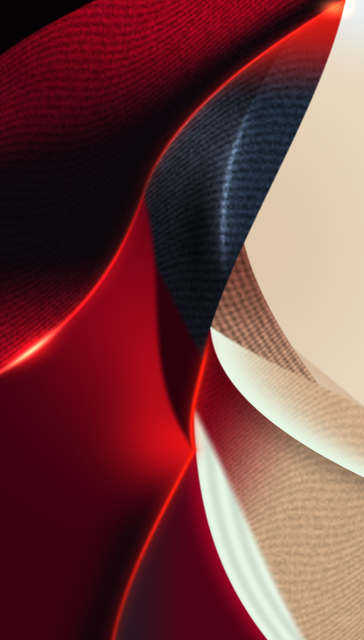
Write a Shadertoy shader that draws this background.

```glsl
// Flowing silk sheets: crimson and near-black folds over a cream backdrop.
// Cubic curves bound each fold; sheets are painted back to front,
// then lit with soft gradients, glowing rims and a woven grain.

const float EDGE = 0.0035;      // softness of sheet borders
const float WEAVE_FREQ = 620.0; // radians per canvas height
const float WEAVE_GAIN = 0.08;
const float GRAIN_FREQ = 260.0;
const float GRAIN_GAIN = 0.22;

const vec3 CREAM = vec3(0.92, 0.85, 0.75);
const vec3 SKY = vec3(0.91, 0.94, 0.95);
const vec3 TAN = vec3(0.77, 0.63, 0.5);
const vec3 MINT = vec3(0.91, 0.97, 0.9);
const vec3 BROWN = vec3(0.43, 0.2, 0.17);
const vec3 MAROON = vec3(0.23, 0.005, 0.06);
const vec3 CRIMSON = vec3(0.56, 0.02, 0.1);
const vec3 SCARLET = vec3(0.93, 0.07, 0.1);
const vec3 NAVY = vec3(0.065, 0.075, 0.105);
const vec3 STEEL = vec3(0.22, 0.25, 0.3);
const vec3 INK = vec3(0.055, 0.025, 0.045);
const vec3 EMBER = vec3(1.0, 0.13, 0.07);

float hash(vec2 p) {
    p = fract(p * vec2(0.1031, 0.1137));
    p += dot(p, p.yx + 33.3);
    return fract((p.x + p.y) * p.x * 7.3);
}

float noise(vec2 p) {
    vec2 i = floor(p), f = fract(p);
    f = f * f * (3.0 - 2.0 * f);
    return mix(mix(hash(i), hash(i + vec2(1, 0)), f.x),
               mix(hash(i + vec2(0, 1)), hash(i + vec2(1, 1)), f.x), f.y);
}

// Cubic Bernstein curve over s in [start, end]
float curve(float s, float start, float end, vec4 k) {
    float t = (s - start) / (end - start), r = 1.0 - t;
    return r * r * r * k.x + 3.0 * t * r * (r * k.y + t * k.z) + t * t * t * k.w;
}

float cover(float d) { return smoothstep(-EDGE, EDGE, d); }
float glow(float d, float width) { return exp(-d * d / (width * width)); }
float spot(vec2 p, float x, float y, float w, float h) {
    return glow(p.x - x, w) * glow(p.y - y, h);
}

float ridgeX(float v) {
    return v < 0.286 ? curve(v, 0.0, 0.286, vec4(0.947, 0.662, 0.473, 0.404))
                     : curve(v, 0.286, 0.582, vec4(0.404, 0.342, 0.274, 0.0));
}

float silhouetteX(float v) {
    if (v < 0.521) return curve(v, 0.0, 0.521, vec4(0.95, 0.879, 0.667, 0.573));
    if (v < 0.703) return curve(v, 0.521, 0.703, vec4(0.573, 0.566, 0.505, 0.534));
    return curve(v, 0.703, 1.0, vec4(0.534, 0.445, 0.345, 0.311));
}

// Backdrop, mesh fin and bright waves
vec3 paleSide(vec2 p, float thread) {
    float u = p.x, v = p.y;
    vec3 col = mix(CREAM, TAN, 0.3 * spot(p, 0.72, 0.38, 0.3, 0.22));
    col = mix(col, SKY, spot(p, 1.0, 0.0, 0.16, 0.08));
    float fold = v - 0.555 - (u - 0.83) * 0.47;
    col = mix(col, TAN, 0.55 * cover(fold) * exp(-max(fold, 0.0) * 18.0));

    float finX = curve(v, 0.378, 0.609, vec4(0.669, 0.703, 0.783, 0.886));
    vec3 fin = mix(BROWN, TAN, 0.15 + 0.65 * smoothstep(0.4, 0.59, v));
    fin *= 0.95 + 0.13 * sin((finX - u) * 260.0) + thread;
    col = mix(col, fin, cover(finX - u) * step(0.375, v));

    float crestY = curve(u, 0.578, 1.0, vec4(0.51, 0.566, 0.592, 0.638));
    float waveX = curve(v, 0.514, 0.746, vec4(0.578, 0.589, 0.719, 1.0));
    vec3 wave = mix(TAN * (1.05 + 0.5 * thread), MINT, glow(max(u - waveX, 0.0), 0.11));
    col = mix(col, wave, cover(v - crestY));

    vec3 lower = mix(CRIMSON * 0.85, TAN, smoothstep(0.54, 0.92, u + v - 0.65));
    lower *= (1.0 + 0.6 * thread) * (1.0 - 0.22 * glow(waveX - u, 0.09));
    col = mix(col, lower, cover(waveX - u) * step(0.514, v));

    // Bright streak and wine sheet
    float streakR = curve(v, 0.638, 1.0, vec4(0.53, 0.639, 0.719, 0.833));
    float streakL = curve(v, 0.638, 1.0, vec4(0.53, 0.539, 0.566, 0.735));
    float low = smoothstep(0.632, 0.645, v);
    vec3 streak = MINT * (0.95 + 0.05 * sin((u - streakL) * 130.0));
    col = mix(col, streak, smoothstep(-0.018, 0.014, streakR - u) * low);
    vec3 wine = mix(vec3(0.16, 0.09, 0.13), MAROON * 1.4, smoothstep(0.32, 0.56, u));
    wine += CRIMSON * 0.45 * glow(streakL - u, 0.035);
    return mix(col, wine, cover(streakL - u) * low);
}

vec3 redBody(vec2 p) {
    vec3 col = mix(MAROON, CRIMSON, spot(p, 0.36, 0.49, 0.28, 0.18));
    col = mix(col, SCARLET, 0.9 * spot(p, 0.52, 0.69, 0.17, 0.065));
    col = mix(col, SCARLET, 0.45 * spot(p, 0.43, 0.6, 0.1, 0.1));
    float foldX = 0.39 - (p.y - 0.8) * 0.65;
    return mix(col, INK, 0.8 * glow(p.x - foldX, 0.075) * smoothstep(0.73, 0.86, p.y));
}

vec3 darkSheet(vec2 p, float thread) {
    float d = p.x - curve(p.y, 0.17, 0.42, vec4(0.685, 0.62, 0.6, 0.616));
    float fade = 1.0 - smoothstep(0.34, 0.45, p.y);
    vec3 col = mix(NAVY, STEEL, 0.65 * spot(p, 0.55, 0.22, 0.16, 0.1));
    col = mix(col, vec3(0.13, 0.18, 0.24), 0.75 * cover(d) * fade);
    col += STEEL * fade * smoothstep(0.14, 0.25, p.y) * (0.9 * glow(d, 0.008) + 0.35 * glow(d, 0.035));
    col *= (1.0 - 0.5 * spot(p, 0.54, 0.36, 0.045, 0.09)) * (1.0 + 2.2 * thread);
    col = mix(col, MAROON * 0.75, smoothstep(-0.012, 0.015, p.y + 0.08 - p.x * 1.15));
    return mix(col, vec3(0.82, 0.1, 0.08), 1.0 - smoothstep(0.025, 0.165, p.y));
}

vec3 upperSheet(vec2 p, float d, float thread) {
    vec3 col = mix(CRIMSON, INK, smoothstep(0.03, 0.2, p.y + 0.16 * (p.x - 0.5)));
    col = mix(col, MAROON, 0.7 * spot(p, 0.0, 0.12, 0.35, 0.09));
    col = mix(col, INK, 0.95 * glow(d - 0.055, 0.085) * (1.0 - smoothstep(0.38, 0.5, p.y)));
    col = mix(col, CRIMSON, smoothstep(0.4, 0.57, p.y + 0.05 * p.x));
    return col * (1.0 + 1.6 * thread);
}

void mainImage(out vec4 fragColor, in vec2 fragCoord) {
    vec2 p = fragCoord / iResolution.xy;
    p.y = 1.0 - p.y; // measured down from the top
    float r = p.x - ridgeX(p.y), s = p.x - silhouetteX(p.y);
    vec2 q = p * vec2(0.57, 1.0);
    float bend = q.y + 0.55 * q.x + 0.035 * sin(q.x * 17.0 + q.y * 9.0);
    float thread = WEAVE_GAIN * sin(bend * WEAVE_FREQ) + GRAIN_GAIN * (noise(q * GRAIN_FREQ) - 0.5);

    // Layers, back to front
    float innerX = curve(p.y, 0.306, 0.697, vec4(0.393, 0.468, 0.377, 0.525));
    vec3 front = mix(redBody(p), darkSheet(p, thread), smoothstep(-0.012, 0.012, p.x - innerX));
    front = mix(front, upperSheet(p, -r, thread), cover(-r));
    vec3 col = mix(paleSide(p, thread), front, cover(-s));
    float topY = curve(p.x, 0.0, 0.3, vec4(0.087, 0.046, 0.017, -0.01));
    col = mix(col, INK * 0.25, cover(topY - p.y));

    // Glowing rims
    float dim = 1.0 - 0.55 * spot(p, 0.39, 0.31, 0.2, 0.09);
    col += EMBER * dim * (0.55 * glow(r, 0.007) + 0.16 * glow(r, 0.03)) * step(p.y, 0.59);
    float heat = spot(p, 0.09, 0.55, 0.085, 0.035);
    col += heat * (vec3(1.0, 0.75, 0.5) * glow(r, 0.014) + 0.5 * EMBER * glow(r, 0.06));
    float rim = smoothstep(0.51, 0.57, p.y) * (1.0 - 0.45 * smoothstep(0.74, 1.0, p.y));
    col = mix(col, EMBER, rim * (0.75 * glow(s, 0.007) + 0.25 * glow(s, 0.025)));
    col += vec3(0.8, 0.4, 0.2) * spot(p, 0.92, 0.012, 0.035, 0.012);
    fragColor = vec4(clamp(col, 0.0, 1.0), 1.0);
}
```
